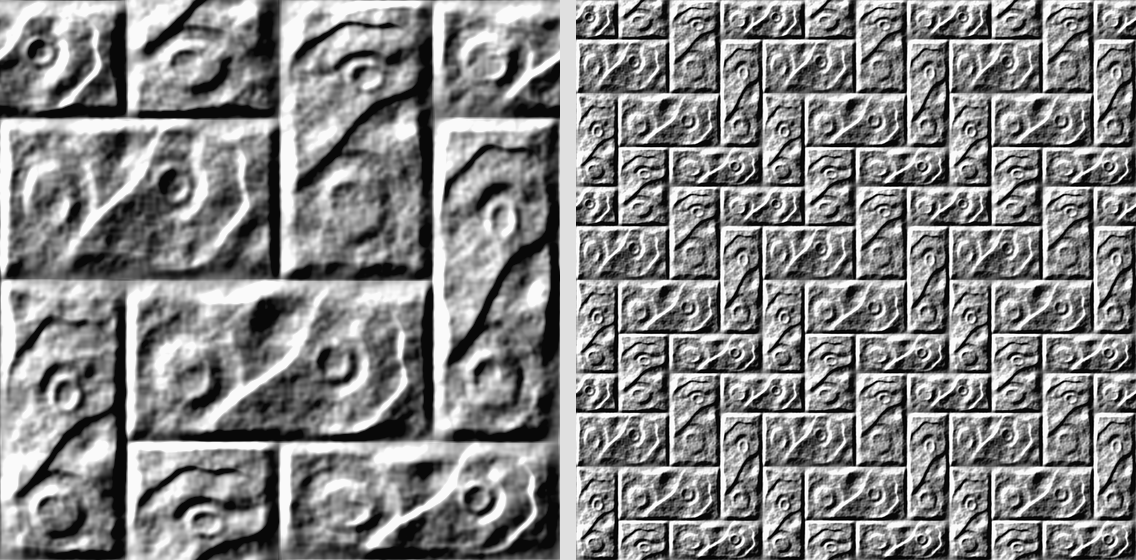
Left: one tile. Right: repeated 3 by 3.
Reproduce this texture map procedurally as a WebGL 2 fragment shader.

```glsl
#version 300 es
precision highp float;
// Herringbone of carved stone blocks, four cells across and four down.
// Each block is one relief of scrolls and ridges, laid flat or transposed upright;
// the grey tone is the slope of that relief under light from the upper left.
uniform vec2 u_resolution;
out vec4 outColor;

const float TAU = 6.28319;
const float CELLS = 4.0;
const vec3 SHADOW = vec3(0.03);
const vec3 HIGHLIGHT = vec3(0.98);

float hash(vec2 p) {
  return fract(sin(dot(p, vec2(127.1, 311.7))) * 43758.5);
}

// Value noise that wraps after a whole number of lattice steps
float wrapNoise(vec2 uv, float period) {
  vec2 p = uv * period;
  vec2 i = floor(p), f = p - i;
  f = f * f * f * (f * (f * 6.0 - 15.0) + 10.0);
  vec2 a = mod(i, period), b = mod(i + 1.0, period);
  return mix(mix(hash(a), hash(vec2(b.x, a.y)), f.x),
             mix(hash(vec2(a.x, b.y)), hash(b), f.x), f.y);
}

float stoneGrain(vec2 uv) {
  float sum = 0.0, amplitude = 0.15, period = 12.0;
  for (int i = 0; i < 4; i++) {
    sum += amplitude * (wrapNoise(uv, period) - 0.5);
    amplitude *= 0.54;
    period *= 2.0;
  }
  return sum;
}

// Ridge with a steep inner side and a long outer slope
float crest(float d, float width) {
  float x = d / (d < 0.0 ? width : width * 3.0);
  return exp(-x * x);
}

float bump(vec2 p, vec2 center, float radius) {
  vec2 v = (p - center) / radius;
  return exp(-dot(v, v));
}

// Crest along part of a circle, fading towards both ends
float arcCrest(vec2 p, vec2 center, float radius, float middle, float spread, float width) {
  vec2 v = p - center;
  float turn = abs(mod(atan(v.y, v.x) - middle + TAU * 0.5, TAU) - TAU * 0.5);
  float fade = 1.0 - smoothstep(spread * 0.6, spread, turn);
  return crest(length(v) - radius, width) * fade;
}

// Round boss with an off-centre hollow and a curled inner rim
float scroll(vec2 p, vec2 center, float radius) {
  float dome = 1.0 - smoothstep(radius * 0.65, radius * 1.1, length(p - center));
  vec2 curl = center + radius * vec2(0.15, -0.25);
  float h = 0.11 * dome - 0.05 * bump(p, curl, radius * 0.4);
  return h + 0.07 * arcCrest(p, curl, radius * 0.52, 0.0, 2.3, radius * 0.17);
}

// Carving on a block that spans 2 by 1 cells
float carving(vec2 q) {
  vec2 scrollAt = vec2(0.42, 0.47), ringAt = vec2(1.33, 0.54);
  float h = scroll(q, scrollAt, 0.225);
  h += 0.10 * arcCrest(q, scrollAt, 0.37, 0.3, 1.1, 0.05);
  h += 0.07 * arcCrest(q, scrollAt, 0.37, 2.5, 0.9, 0.045);
  // Long winding vein, broad at its foot
  float vein = (q.x - 0.55 - 0.87 * q.y - 0.06 * sin(q.y * 9.0 - 3.6)) * 0.75;
  h += mix(0.19, 0.08, q.y) * crest(vein, mix(0.085, 0.028, sqrt(q.y)));
  // Eye with its crescent and outer sweep
  float eye = (length(q - ringAt) - 0.10) / 0.038;
  h += 0.075 * exp(-eye * eye);
  h += 0.14 * arcCrest(q, ringAt, 0.235, -0.2, 1.4, 0.05);
  float sweepWave = 0.02 * sin(q.y * 19.0);
  h += 0.11 * arcCrest(q, ringAt, 0.48 + sweepWave, -0.55, 1.35, 0.032);
  // Swells and hollows
  h += 0.15 * bump(q, vec2(0.86, 0.88), 0.15);
  h -= 0.11 * bump(q, vec2(0.97, 0.74), 0.10);
  h -= 0.10 * bump(q, vec2(1.25, 0.17), 0.11);
  h -= 0.08 * bump(q, vec2(1.48, 0.14), 0.07);
  h -= 0.08 * bump(q, vec2(0.2, 0.78), 0.09);
  h -= 0.08 * bump(q, vec2(0.22, 0.14), 0.08);
  return h;
}

// Block coordinates: x runs 0..2 along the block, y runs 0..1 across it
vec2 herringbone(vec2 uv) {
  vec2 t = vec2(uv.x, 1.0 - uv.y);
  vec2 g = CELLS * (t + vec2(0.024, 0.04) * sin(TAU * t));
  vec2 id = floor(g), f = g - id;
  float k = mod(id.x - id.y, 4.0);
  if (k > 2.5) return vec2(f.x, 1.0 - f.y);
  if (k < 0.5) return vec2(1.0 + f.x, 1.0 - f.y);
  return vec2((k > 1.5 ? 2.0 : 1.0) - f.y, f.x);
}

float height(vec2 uv) {
  vec2 q = herringbone(uv);
  float worn = 0.55 + 1.0 * wrapNoise(uv, 10.0);
  float ends = smoothstep(-0.02, 0.09, min(q.x, 2.0 - q.x) * worn);
  float sides = smoothstep(-0.02, 0.13, min(q.y, 1.0 - q.y) * worn);
  float bevel = ends * sides;
  return bevel * (0.19 + carving(q)) + stoneGrain(uv) * (0.4 + 0.6 * bevel);
}

void main() {
  vec2 uv = gl_FragCoord.xy / u_resolution;
  vec2 lightStep = 0.004 * normalize(vec2(1.0, -0.85));
  float slope = (height(uv + lightStep) - height(uv - lightStep)) / 0.032;
  float tone = clamp(0.51 + 0.36 * slope, 0.0, 1.0);
  outColor = vec4(mix(SHADOW, HIGHLIGHT, tone), 1.0);
}
```
